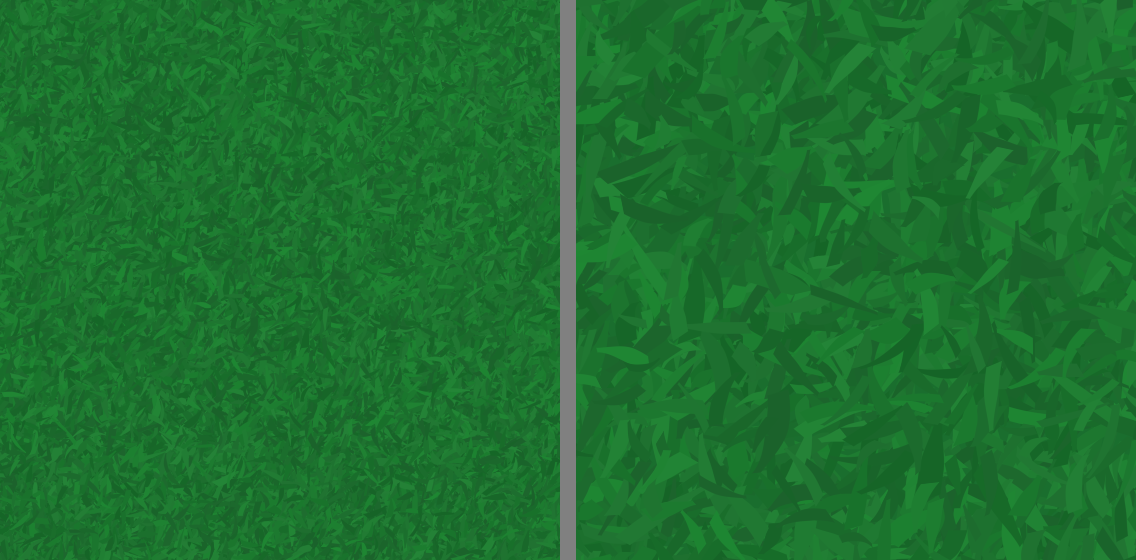
Left, the full canvas; right, a detail of the centre.
A Shadertoy shader for this texture:

```glsl
vec4 hash4(vec3 cell)
{
    vec4 p = fract(cell.xyzx * vec4(0.1031, 0.1030, 0.0973, 0.1099));
    p += dot(p, p.wzxy + 33.33);
    return fract((p.xxyz + p.yzzw) * p.zywx);
}

// Signed distance to a bent blade along x, wide at the root, narrow at the tip
float bladeDistance(vec2 p, float halfLength, float halfWidth, float bend)
{
    float along = p.x / halfLength;
    p.y += bend * (along * along - 0.3);
    float taper = mix(1.0, 0.3, smoothstep(-0.3, 1.0, along));
    float side = abs(p.y) - halfWidth * taper;
    float ends = abs(p.x + 0.5 * p.y) - halfLength;
    return max(side, ends);
}

vec3 bladeColor(vec4 rnd)
{
    float tone = pow(rnd.x, 1.35);
    vec3 color = mix(vec3(0.095, 0.388, 0.160), vec3(0.130, 0.525, 0.207), tone);
    // Slight drift between cool and warm greens
    return color + (rnd.y - 0.5) * vec3(0.028, -0.012, 0.022);
}

void mainImage(out vec4 fragColor, in vec2 fragCoord)
{
    vec2 uv = fragCoord / iResolution.y;
    vec3 color = vec3(0.10, 0.43, 0.18);

    // Overlapping layers of scattered blades, painted bottom to top
    for (int layer = 0; layer < 12; layer++)
    {
        float level = float(layer);
        float scale = 27.0 + 17.0 * fract(level * 0.618);
        vec2 grid = uv * scale + level * vec2(3.37, 7.71);
        float soft = 0.7 * scale / iResolution.y;

        for (int y = -1; y <= 1; y++)
        for (int x = -1; x <= 1; x++)
        {
            vec2 cell = floor(grid) + vec2(x, y);
            vec4 place = hash4(vec3(cell, level + 1.0));
            vec4 look = hash4(vec3(cell + 71.0, level + 19.0));

            // Directions lean towards upright
            float turn = 6.2832 * place.z;
            float angle = turn - 0.22 * sin(2.0 * (turn - 1.25));
            vec2 axis = vec2(cos(angle), sin(angle));
            vec2 offset = grid - cell - place.xy;
            vec2 local = vec2(dot(offset, axis), dot(offset, vec2(-axis.y, axis.x)));

            float halfLength = mix(0.35, 0.88, place.w);
            float halfWidth = mix(0.09, 0.22, look.z);
            float d = bladeDistance(local, halfLength, halfWidth, 0.3 * (look.w - 0.5));
            color = mix(color, bladeColor(look), smoothstep(soft, -soft, d));
        }
    }

    fragColor = vec4(color, 1.0);
}
```
